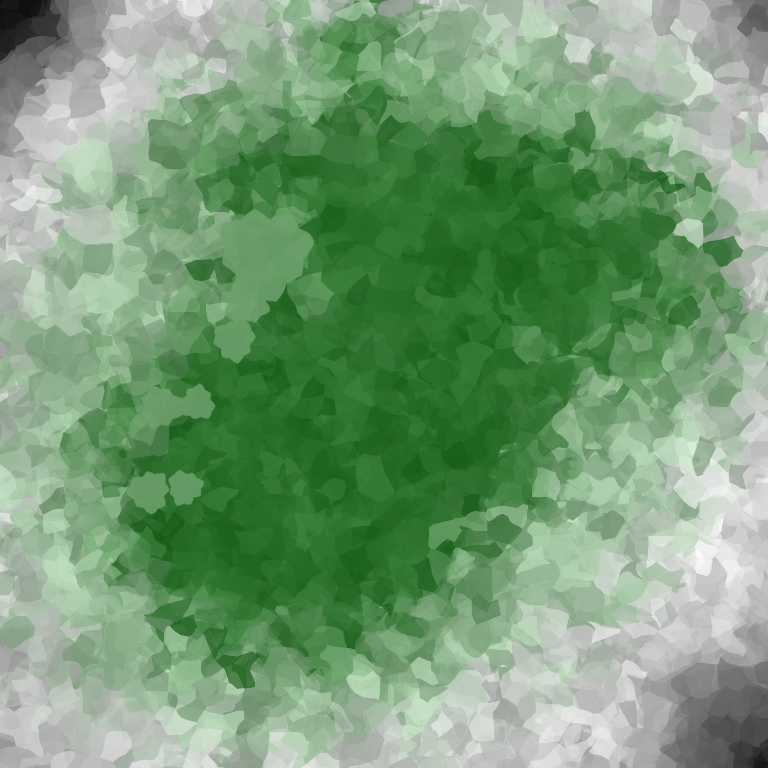
This background is drawn by a Shadertoy shader. Its source:

```glsl
const vec3 DEEP_GREEN = vec3(0.16, 0.43, 0.16);
const vec3 MID_GREEN = vec3(0.39, 0.59, 0.39);
const vec3 PALE_GREEN = vec3(0.59, 0.72, 0.59);
const vec3 PAPER = vec3(0.77, 0.775, 0.77);

vec3 hash3(vec2 cell, float seed) {
    vec3 q = fract(vec3(cell.xyx + seed * 7.31) * vec3(0.1031, 0.1030, 0.0973));
    q += dot(q, q.yxz + 33.33);
    return fract((q.xxy + q.yzz) * q.zyx);
}

// Bilinear noise without easing, so that outlines bend at sharp creases
vec2 creaseNoise(vec2 p, float seed) {
    vec2 cell = floor(p), f = fract(p);
    vec3 low = mix(hash3(cell, seed), hash3(cell + vec2(1, 0), seed), f.x);
    vec3 high = mix(hash3(cell + vec2(0, 1), seed), hash3(cell + vec2(1, 1), seed), f.x);
    return mix(low, high, f.y).xy - 0.5;
}

mat2 rotation(float angle) {
    float c = cos(angle), s = sin(angle);
    return mat2(c, -s, s, c);
}

float ellipse(vec2 p, vec2 center, vec2 radii, float angle) {
    vec2 q = rotation(angle) * (p - center);
    return (length(q / radii) - 1.0) * min(radii.x, radii.y);
}

float smoothUnion(float a, float b, float k) {
    float h = max(k - abs(a - b), 0.0) / k;
    return min(a, b) - h * h * k * 0.25;
}

// Dark heart: broad lobes, an upper shoulder and a thin spike
float coreDistance(vec2 p) {
    float d = ellipse(p, vec2(0.60, 0.67), vec2(0.29, 0.17), -0.10);
    d = smoothUnion(d, ellipse(p, vec2(0.395, 0.38), vec2(0.24, 0.23), 0.0), 0.05);
    d = smoothUnion(d, ellipse(p, vec2(0.58, 0.48), vec2(0.15, 0.15), 0.0), 0.05);
    d = smoothUnion(d, ellipse(p, vec2(0.43, 0.77), vec2(0.14, 0.08), 0.0), 0.03);
    return min(d, ellipse(p, vec2(0.465, 0.88), vec2(0.022, 0.08), 0.0));
}

// Brightness lost towards one corner
float cornerLight(vec2 p, vec2 corner, float inner, float outer, float darkest) {
    return mix(darkest, 1.0, smoothstep(inner, outer, length(p - corner)));
}

vec3 washColour(vec2 p, vec3 rnd) {
    float wobble = rnd.x - 0.5;
    float core = coreDistance(p) + wobble * 0.11;
    float rim = ellipse(p, vec2(0.475, 0.51), vec2(0.55, 0.44), 0.785) + wobble * 0.12;
    float light = cornerLight(p, vec2(0, 1), 0.03, 0.18, 0.08);
    light *= cornerLight(p, vec2(1, 0), 0.07, 0.22, 0.45);
    light *= cornerLight(p, vec2(1, 0), 0.0, 0.07, 0.15);
    light *= cornerLight(p, vec2(1, 1), 0.0, 0.15, 0.5);
    light *= cornerLight(p, vec2(0, 0), 0.0, 0.30, 0.86);
    light *= cornerLight(p, vec2(-0.02, 0.83), 0.0, 0.10, 0.6);
    light += 0.08 * (1.0 - smoothstep(0.03, 0.17, length(p - vec2(0.91, 0.34))));

    vec3 colour = PAPER * light;
    colour = mix(colour, PALE_GREEN, 1.0 - smoothstep(-0.04, 0.03, rim));
    colour = mix(colour, MID_GREEN, 0.8 * (1.0 - smoothstep(0.01, 0.08, core)));
    colour = mix(colour, DEEP_GREEN, 1.0 - smoothstep(-0.03, 0.025, core));
    float contrast = mix(0.17, 0.36, smoothstep(-0.06, 0.05, core));
    return colour + (rnd.y - 0.47) * contrast * clamp(light, 0.3, 1.0);
}

// Translucent angular shards, coloured at their cell sites; alpha in w
vec4 shardLayer(vec2 p, float scale, float seed, float pixel) {
    mat2 turn = rotation(seed * 1.7);
    vec2 q = turn * p * scale, base = floor(q);
    vec4 near = vec4(0), next = vec4(0); // cell in xy, site in zw
    float nearD = 99.0, nextD = 99.0;
    for (int k = 0; k < 9; k++) {
        vec2 cell = base + vec2(k % 3 - 1, k / 3 - 1);
        vec2 site = cell + hash3(cell, seed).xy;
        float d = dot(site - q, site - q);
        if (d < nearD) {
            nextD = nearD; next = near;
            nearD = d; near = vec4(cell, site);
        } else if (d < nextD) {
            nextD = d; next = vec4(cell, site);
        }
    }
    float edge = (nextD - nearD) / (2.0 * max(length(next.zw - near.zw), 0.001));
    float blend = 0.5 + 0.5 * smoothstep(0.0, 0.6 * pixel * scale, edge);
    vec3 a = hash3(near.xy, seed + 20.0), b = hash3(next.xy, seed + 20.0);
    vec4 nearShard = vec4(washColour(near.zw / scale * turn, a), smoothstep(0.35, 0.9, a.z));
    vec4 nextShard = vec4(washColour(next.zw / scale * turn, b), smoothstep(0.35, 0.9, b.z));
    return mix(nextShard, nearShard, blend);
}

// Ragged leaf with a triangle-wave outline
float petal(vec2 p, vec2 center, float radius, float seed, float pixel) {
    vec2 q = p - center;
    float turn = atan(q.y, q.x) / 6.2832 + 0.5;
    float ragged = 0.8 + 0.5 * abs(fract(turn * 3.0 + seed * 0.3) - 0.5);
    ragged += 0.4 * abs(fract(turn * 8.0 + seed * 0.7) - 0.5);
    return 1.0 - smoothstep(-pixel, pixel, length(q) - radius * ragged);
}

void mainImage(out vec4 fragColor, in vec2 fragCoord) {
    vec2 uv = fragCoord / iResolution.xy;
    float pixel = 1.0 / min(iResolution.x, iResolution.y);
    vec3 colour = washColour(uv, vec3(0.5));
    // Overlapping shards with creased outlines
    for (int i = 0; i < 11; i++) {
        float seed = float(i) + 1.0;
        vec2 rough = creaseNoise(uv * 55.0, seed) * 0.022;
        float scale = 17.0 + 20.0 * fract(seed * 0.618);
        vec4 shard = shardLayer(uv + rough, scale, seed, pixel);
        colour = mix(colour, shard.rgb, i == 0 ? 1.0 : 0.65 * shard.w);
    }
    // Pale petals on the left of the heart
    float cover = petal(uv, vec2(0.345, 0.67), 0.055, 1.0, pixel);
    cover = max(cover, petal(uv, vec2(0.32, 0.605), 0.027, 2.0, pixel));
    cover = max(cover, petal(uv, vec2(0.305, 0.557), 0.025, 4.0, pixel));
    for (int i = 0; i < 4; i++) {
        vec2 slot = vec2(i % 2, i / 2);
        vec2 center = vec2(0.21, 0.47) + slot.x * vec2(0.047, 0.005) - slot.y * vec2(0.016, 0.11);
        cover = max(cover, petal(uv, center, 0.025 - 0.004 * slot.x, float(i) + 5.0, pixel));
    }
    colour = mix(colour, MID_GREEN + 0.04, cover * 0.85);
    fragColor = vec4(clamp(colour, 0.0, 1.0), 1.0);
}
```
